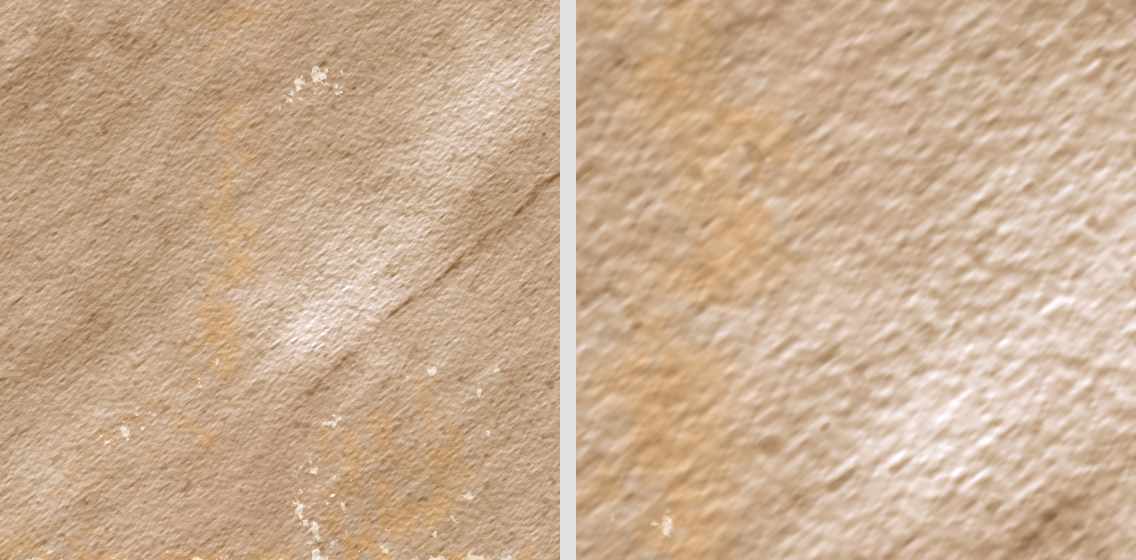
Left: the whole. Right: its middle third, enlarged.
Write a Shadertoy shader that draws this texture.

```glsl
#define GRAIN_ANGLE 0.66
#define GRAIN_SIZE vec2(115.0, 205.0)
#define GRAIN_DEPTH 0.62
#define BASE_TONE 0.40
#define DARK_STONE vec3(0.66, 0.53, 0.40)
#define MID_STONE vec3(0.78, 0.67, 0.56)
#define PALE_STONE vec3(0.89, 0.82, 0.77)
#define OCHRE vec3(0.82, 0.61, 0.37)
#define ROSE vec3(0.77, 0.62, 0.52)
#define CHALK vec3(0.96, 0.92, 0.87)

float hash(vec2 p) {
    vec3 h = fract(vec3(p.xyx) * 0.1031);
    h += dot(h, h.yzx + 33.33);
    return fract((h.x + h.y) * h.z);
}

float noise(vec2 p) {
    vec2 i = floor(p), f = fract(p);
    f = f * f * (3.0 - 2.0 * f);
    return mix(mix(hash(i), hash(i + vec2(1, 0)), f.x),
               mix(hash(i + vec2(0, 1)), hash(i + vec2(1, 1)), f.x), f.y);
}

// Layered noise centred on zero
float fbm(vec2 p) {
    float sum = 0.0, amp = 0.5;
    for (int i = 0; i < 5; i++) {
        sum += amp * (noise(p) - 0.5);
        p = p * 2.03 + 17.3;
        amp *= 0.55;
    }
    return sum;
}

vec2 toGrain(vec2 p) {
    float c = cos(GRAIN_ANGLE), s = sin(GRAIN_ANGLE);
    return vec2(c * p.x + s * p.y, c * p.y - s * p.x);
}

// Soft ellipse lying along the grain
float patchMask(vec2 p, vec2 centre, vec2 radius) {
    vec2 d = toGrain(p - centre) / radius;
    return exp(-dot(d, d));
}

float segmentDist(vec2 p, vec2 a, vec2 b) {
    vec2 ab = b - a;
    return length(p - a - ab * clamp(dot(p - a, ab) / dot(ab, ab), 0.0, 1.0));
}

// Embossed relief: difference along the light direction
float relief(vec2 p) {
    return noise(p) - noise(p + vec2(0.35, 0.95));
}

void mainImage(out vec4 fragColor, in vec2 fragCoord) {
    vec2 uv = fragCoord / iResolution.xy;
    vec2 q = toGrain(uv);
    vec2 warp = vec2(fbm(uv * 9.0), fbm(uv * 9.0 + 40.0));
    vec2 p = uv + 0.13 * warp;
    float mottle = fbm(uv * 24.0 + 9.0);

    // Broad bands and fine striations
    float tone = BASE_TONE;
    tone += 0.50 * fbm(q * vec2(3.0, 9.0) + 3.0);
    tone += 0.50 * fbm(q * vec2(11.0, 75.0) + 21.0);
    tone += 0.25 * mottle;

    // Pale bed, brown wedge and darker corner
    float pale = exp(-pow(segmentDist(p, vec2(0.58, 0.44), vec2(0.91, 0.86)) / 0.105, 2.0));
    pale += 0.55 * patchMask(p, vec2(0.61, 0.41), vec2(0.14, 0.07));
    pale *= smoothstep(0.40, 0.53, p.x);
    tone += 0.40 * pale + 0.22 * patchMask(p, vec2(0.45, 0.48), vec2(0.06, 0.05));
    tone -= 0.24 * patchMask(p, vec2(0.91, 0.69), vec2(0.22, 0.06));
    tone -= 0.20 * patchMask(p, vec2(0.10, 0.83), vec2(0.30, 0.11));
    tone -= 0.12 * patchMask(p, vec2(0.20, 0.62), vec2(0.28, 0.12));
    tone += 0.14 * patchMask(p, vec2(0.16, 0.22), vec2(0.30, 0.09));

    // Pale seams in the upper left
    vec2 s = uv + 0.035 * warp;
    float seam = segmentDist(s, vec2(0.03, 0.76), vec2(0.29, 1.0));
    seam = min(seam, segmentDist(s, vec2(0.0, 0.88), vec2(0.13, 1.0)));
    tone += 0.36 * exp(-seam * seam / 0.00016) * smoothstep(-0.18, 0.12, mottle);

    // Two cracks: a deep curved one and a faint one above it
    float x = s.x - 0.72;
    float deep = s.y - (0.45 + 0.92 * x - 0.40 * x * x);
    float faint = s.y - (0.635 + 0.80 * (s.x - 0.73));
    float deepFade = smoothstep(0.42, 0.60, uv.x);
    float broken = smoothstep(-0.20, 0.12, fbm(q * vec2(35.0, 20.0)));
    tone -= 0.62 * deepFade * broken * exp(-deep * deep / 0.000025);
    tone -= 0.16 * deepFade * exp(-abs(deep + 0.008) / 0.018);
    tone -= 0.38 * broken * smoothstep(0.55, 0.75, uv.x) * exp(-faint * faint / 0.000016);

    // Sandy grain and scattered pits
    float grain = 0.75 * relief(q * GRAIN_SIZE) + 0.40 * relief(q * GRAIN_SIZE * 1.9 + 60.0);
    tone += GRAIN_DEPTH * (1.0 + 0.25 * pale) * grain;
    tone -= 0.35 * smoothstep(0.78, 0.95, noise(q * vec2(60.0, 130.0) + 5.0));
    vec3 color = tone < 0.5 ? mix(DARK_STONE, MID_STONE, 2.0 * tone)
                            : mix(MID_STONE, PALE_STONE, 2.0 * tone - 1.0);

    // Rose and ochre stains
    float shade = 1.0 + 0.35 * (tone - 0.45);
    float rose = patchMask(p, vec2(0.44, 0.13), vec2(0.24, 0.10))
               + 0.6 * exp(-pow((p.x - 0.49) / 0.04, 2.0)) * smoothstep(0.4, 0.6, p.y);
    color = mix(color, ROSE * shade, 0.38 * clamp(rose, 0.0, 1.0));

    vec2 nest = toGrain(p - vec2(0.71, 0.155)) / vec2(0.22, 0.145);
    float nestRadius = length(nest);
    float nestFill = 1.0 - smoothstep(0.65, 1.1, nestRadius);
    float edge = exp(-uv.y / 0.025);
    float vein = exp(-pow((p.x - 0.36 - 0.08 * p.y) / 0.045, 2.0)) * smoothstep(0.10, 0.30, p.y);
    float stain = 0.75 * vein + 0.75 * nestFill + edge
                + 0.5 * patchMask(p, vec2(0.20, 0.18), vec2(0.22, 0.08));
    stain *= smoothstep(-0.16, 0.20, fbm(uv * 32.0 + 70.0));
    color = mix(color, OCHRE * shade, 0.62 * clamp(stain, 0.0, 1.0));

    // Chalky flecks gathered in clusters
    float cluster = 0.85 * patchMask(p, vec2(0.57, 0.85), vec2(0.10, 0.055));
    cluster += 0.95 * patchMask(p, vec2(0.25, 0.26), vec2(0.09, 0.03));
    cluster += 0.90 * patchMask(p, vec2(0.37, 0.37), vec2(0.06, 0.035));
    cluster += 0.70 * exp(-pow((nestRadius - 0.92) / 0.13, 2.0));
    cluster += 0.55 * nestFill * smoothstep(0.85, 0.55, uv.x);
    cluster += 0.60 * patchMask(p, vec2(0.97, 0.90), vec2(0.07, 0.03)) + 0.85 * edge;
    float fleck = fbm(uv * 62.0 + 31.0) + 0.30 * mottle;
    float level = 0.40 - 0.36 * min(cluster, 1.0);
    float chalk = smoothstep(level, level + 0.12, fleck) * smoothstep(0.05, 0.30, cluster);
    color = mix(color, CHALK * (1.0 + 0.18 * grain), 0.75 * chalk);

    fragColor = vec4(clamp(color, 0.0, 1.0), 1.0);
}
```
